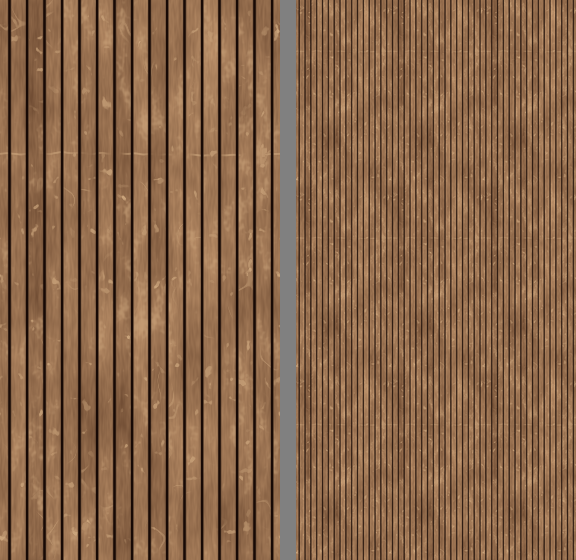
Left, the tile; right, the same tile 3 across and 3 down.
Give the GLSL for this texture, as a Shadertoy shader.

```glsl
// Weathered wall of upright timber slats parted by dark grooves.
// Each slat gets its own tone and stretched grain; rubbed patches, thin scuffs,
// ragged chips and one long scratch lie on top. All noise wraps, so the tile is seamless.

const float SLATS = 16.0;          // slats across the canvas
const float GROOVE_PHASE = 0.54;   // first groove, in slat widths
const float GROOVE_HALF = 0.036;   // half width of the black core
const float GROOVE_SOFT = 0.06;    // fade from core to wood
const float LIP_WIDTH = 0.12;      // shaded side, right of the groove
const float BEVEL_WIDTH = 0.17;    // dimmer side, left of the groove
const float SLAT_VARIATION = 1.5;
const float GRAIN = 0.65;
const float STAINS = 1.7;
const int CHIP_LAYERS = 5;
const float CHIP_CHANCE = 0.34;
const float SCRATCH_HEIGHT = 0.725;

const vec3 WOOD = vec3(0.61, 0.453, 0.323);
const vec3 TONE_STEP = vec3(0.082, 0.073, 0.058);
const vec3 WORN = vec3(0.79, 0.64, 0.48);
const vec3 LIP = vec3(0.30, 0.215, 0.15);
const vec3 GROOVE = vec3(0.09, 0.035, 0.018);
const float TAU = 6.2831853;

float hash(vec2 p) {
    vec3 q = fract(p.xyx * 0.1031);
    q += dot(q, q.yzx + 33.33);
    return fract((q.x + q.y) * q.z);
}

float cornerSlope(vec2 cell, vec2 offset, vec2 period) {
    float a = TAU * hash(mod(cell, period) + period * 0.37);
    return dot(vec2(cos(a), sin(a)), offset);
}

// Gradient noise, about -0.7 to 0.7, repeating after period cells
float noise(vec2 p, vec2 period) {
    vec2 i = floor(p), f = p - i, e = vec2(1.0, 0.0);
    vec2 u = f * f * f * (f * (f * 6.0 - 15.0) + 10.0);
    float low = mix(cornerSlope(i, f, period),
                    cornerSlope(i + e.xy, f - e.xy, period), u.x);
    float high = mix(cornerSlope(i + e.yx, f - e.yx, period),
                     cornerSlope(i + e.xx, f - e.xx, period), u.x);
    return mix(low, high, u.y);
}

float tileNoise(vec2 uv, vec2 cells, float shift) {
    return noise(uv * cells + vec2(0.0, shift), cells);
}

// Small pale chips and short scrapes, at most one per cell and layer
float chips(vec2 uv, float across, float slat, float ragged, float px) {
    float sum = 0.0;
    for (int k = 0; k < CHIP_LAYERS; k++) {
        float rows = 5.0 + 2.0 * float(k);
        float y = uv.y * rows;
        vec2 key = vec2(slat + 31.0 * float(k), floor(mod(y, rows)) + 7.0);
        float present = step(hash(key), CHIP_CHANCE);
        vec2 center = vec2(mix(0.25, 0.8, hash(key + 3.1)), mix(0.35, 0.65, hash(key + 5.7)));
        vec2 d = vec2(across - center.x, (fract(y) - center.y) * 2.0 * SLATS / rows);
        float a = TAU * hash(key + 9.3);
        d = mat2(cos(a), -sin(a), sin(a), cos(a)) * d;
        float size = mix(0.06, 0.32, pow(hash(key + 12.9), 2.5));
        float slim = mix(0.2, 0.6, hash(key + 17.3));
        float dist = (length(d / vec2(1.0, slim)) - size) * slim + 0.16 * ragged;
        float soft = max(0.8 * px, 0.05);
        sum += present * mix(0.2, 0.85, hash(key + 21.1)) * (1.0 - smoothstep(-soft, soft, dist));
    }
    return min(sum, 1.0);
}

void mainImage(out vec4 fragColor, in vec2 fragCoord) {
    vec2 uv = fragCoord / iResolution.xy;
    float px = SLATS / iResolution.x;

    // Slat layout: signed distance from the nearest groove
    float s = uv.x * SLATS - GROOVE_PHASE;
    float slat = mod(floor(s), SLATS);
    float across = fract(s);
    float side = across - step(0.5, across);
    float shift = floor(hash(vec2(slat, 4.0)) * 64.0);

    // Tone of the slat, long grain and broad stains
    float tone = SLAT_VARIATION * (hash(vec2(slat, 19.0)) - 0.5);
    tone += GRAIN * tileNoise(uv, vec2(80.0, 8.0), shift);
    tone += GRAIN * tileNoise(uv, vec2(144.0, 48.0), shift);
    float stain = tileNoise(uv, vec2(5.0, 6.0), 0.0);
    float patches = tileNoise(uv, vec2(24.0, 20.0), shift);
    tone += STAINS * stain + 0.7 * patches;
    vec3 color = WOOD + TONE_STEP * clamp(tone, -2.0, 1.6);

    // Rubbed patches, thin scuffs and chips
    float speckle = tileNoise(uv, vec2(72.0, 112.0), 0.0);
    float rubbed = smoothstep(0.14, 0.65, stain * 0.6 + patches * 0.75 + speckle * 0.4);
    float contour = tileNoise(uv, vec2(12.0, 18.0), shift);
    float scuff = 1.0 - smoothstep(0.01, 0.04, abs(contour - 0.16));
    scuff *= smoothstep(0.15, 0.42, tileNoise(uv, vec2(9.0, 11.0), 3.0));
    float wear = max(0.55 * rubbed, 0.45 * scuff);
    wear = max(wear, chips(uv, across, slat, speckle, px));

    // Long broken scratch across all slats
    float line = SCRATCH_HEIGHT + 0.002 * sin(TAU * uv.x) + 0.004 * tileNoise(uv, vec2(20.0, 4.0), 0.0);
    float lineDist = abs(uv.y - line) * 2.0 * SLATS;
    float broken = smoothstep(-0.3, 0.25, tileNoise(uv, vec2(13.0, 3.0), 1.0));
    wear = max(wear, 0.7 * broken * (1.0 - smoothstep(0.02, 0.03 + max(px, 0.06), lineDist)));
    color = mix(color, WORN, clamp(wear, 0.0, 1.0));

    // Dim bevel on the left, shaded lip on the right, then the black groove
    float bevel = step(side, 0.0) * (1.0 - smoothstep(0.08, BEVEL_WIDTH, -side));
    color *= 1.0 - 0.12 * bevel;
    float lip = step(0.0, side) * (1.0 - smoothstep(0.07, LIP_WIDTH + 0.5 * px, side));
    color = mix(color, LIP, 0.8 * lip);
    float edge = abs(side) - GROOVE_HALF;
    color = mix(GROOVE, color, smoothstep(0.0, max(GROOVE_SOFT, px), edge));
    fragColor = vec4(color, 1.0);
}
```
